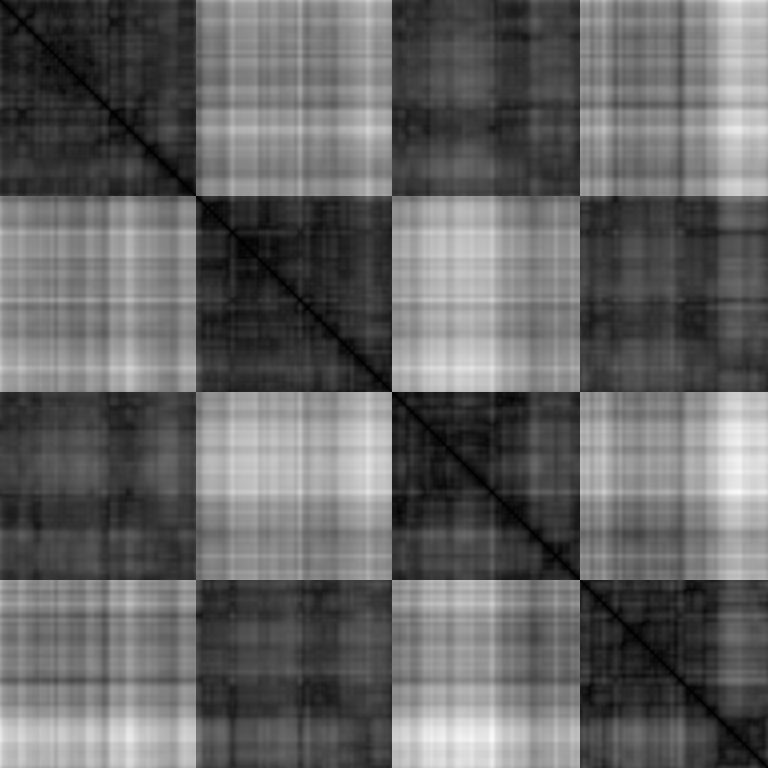
Reproduce this pattern procedurally as a WebGL 2 fragment shader.

```glsl
#version 300 es
precision highp float;
// Self-distance matrix: a signal of four similar phrases is compared with itself.
// Each axis position gives a feature vector; brightness is the distance between
// the two vectors, which makes the plaid blocks and the black diagonal.

uniform vec2 u_resolution;
out vec4 fragColor;

// Phrase layout, in fractions of the canvas
const vec4 STARTS  = vec4(0.0, 0.2552, 0.5104, 0.7552);
const vec4 LENGTHS = vec4(0.2552, 0.2552, 0.2448, 0.2448);

// Feature levels, one component per phrase
const vec4 TONE       = vec4(0.0, 0.53, 0.01, 0.56);
const vec4 SHADE      = vec4(0.0, -0.05, 0.19, 0.14);
const vec4 TAIL_SHIFT = vec4(0.13, 0.17, 0.06, 0.11);
const vec4 POLARITY   = vec4(1.0, 1.0, -1.0, -1.0);

const float TAIL_START = 0.725;
const float TAIL_DEPTH = 0.12;

float hash(float n, float seed) {
    return fract(sin(n * 12.9898 + seed * 78.233) * 43758.5453);
}

// Smooth one-dimensional noise in -0.5..0.5
float noise(float x, float seed) {
    float cell = floor(x);
    float f = fract(x);
    f = f * f * (3.0 - 2.0 * f);
    return mix(hash(cell, seed), hash(cell + 1.0, seed), f) - 0.5;
}

float bump(float u, float center, float width) {
    float d = (u - center) / width;
    return exp(-d * d);
}

// Broad rise over the main part of a phrase
float phraseHump(float u) {
    return smoothstep(0.02, 0.30, u) * (1.0 - smoothstep(0.46, 0.62, u)) - 0.4;
}

// Narrow accents shared by every phrase
float phraseAccents(float u) {
    return 0.9 * bump(u, 0.19, 0.022)
         + 0.5 * bump(u, 0.355, 0.025)
         + 1.0 * bump(u, 0.535, 0.022)
         + 0.9 * noise(u * 17.0, 3.0);
}

// Broad features: tone, shade and tail
vec3 phraseFeatures(float t) {
    vec4 reached = step(STARTS, vec4(t));
    vec4 phrase = reached - vec4(reached.yzw, 0.0);
    float u = (t - dot(phrase, STARTS)) / dot(phrase, LENGTHS);
    float tail = smoothstep(TAIL_START - 0.03, TAIL_START + 0.03, u);
    float swell = tail * (0.75 + 0.6 * bump(u, 0.86, 0.08));
    float polarity = dot(phrase, POLARITY);
    float hump = phraseHump(u);
    float accents = phraseAccents(u);
    float tone = dot(phrase, TONE) + swell * dot(phrase, TAIL_SHIFT)
               + polarity * (0.10 * hump + 0.095 * accents);
    float shade = dot(phrase, SHADE) + polarity * (0.09 * accents - 0.07 * hump);
    return vec3(tone, shade, TAIL_DEPTH * swell);
}

// Mottling and fine weave that never repeat exactly
vec3 grainFeatures(float t) {
    vec3 mottle = vec3(noise(t * 46.0, 11.0), noise(t * 55.0, 17.0), noise(t * 67.0, 23.0));
    vec3 weave = vec3(noise(t * 192.0, 41.0), noise(t * 192.0, 43.0), noise(t * 192.0, 47.0));
    return 0.17 * mottle + 0.075 * weave;
}

// Thin threads woven along both axes
float thread(float t) {
    return 0.08 * noise(t * 192.0, 31.0) + 0.07 * noise(t * 70.0, 37.0)
         + 0.08 * noise(t * 36.0, 53.0);
}

float featureDistance(vec2 p) {
    vec3 broad = phraseFeatures(p.x) - phraseFeatures(p.y);
    vec3 grain = grainFeatures(p.x) - grainFeatures(p.y);
    broad.x += thread(p.x) - thread(p.y);
    return sqrt(dot(broad, broad) + dot(grain, grain));
}

void main() {
    // Average a 3 by 3 grid of samples to smooth the block edges
    float level = 0.0;
    for (int j = -1; j <= 1; j++) {
        for (int i = -1; i <= 1; i++) {
            vec2 offset = vec2(float(i), float(j)) / 3.0;
            vec2 p = (gl_FragCoord.xy + offset) / u_resolution;
            level += featureDistance(vec2(p.x, 1.0 - p.y));
        }
    }
    fragColor = vec4(vec3(clamp(level / 9.0, 0.0, 1.0)), 1.0);
}
```
